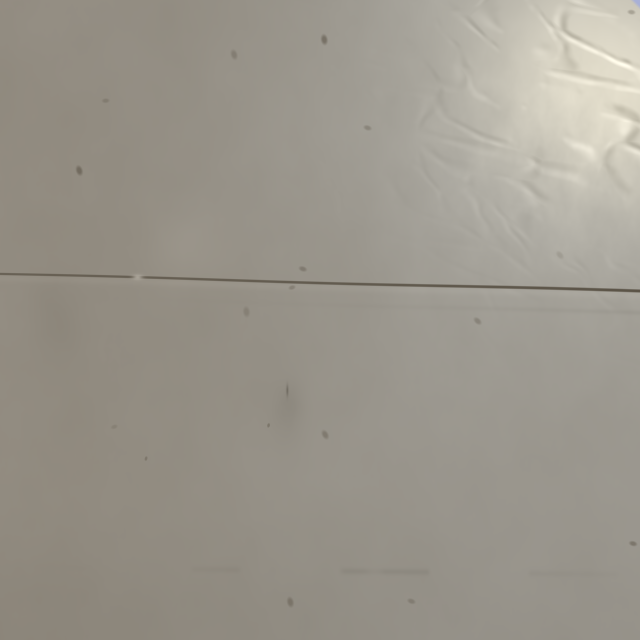
Reproduce this texture procedurally as a WebGL 1 fragment shader.

```glsl
precision highp float;
// Worn beige panels with a thin dark seam, faint stains, specks and a crinkled glare at the upper right.
uniform vec2 u_resolution;

vec2 hash2(vec2 p) {
  return fract(sin(vec2(dot(p, vec2(127.1, 311.7)), dot(p, vec2(269.5, 183.3)))) * 43758.545);
}

mat2 turn(float a) {
  return mat2(cos(a), sin(a), -sin(a), cos(a));
}

// Soft cloudy mottling from layered, bent sines, about -1 to 1
float mottle(vec2 p) {
  float sum = 0.0, amp = 0.5;
  for (int i = 0; i < 5; i++) {
    sum += amp * sin(p.x + 1.3 * sin(p.y + 0.7)) * cos(p.y * 0.8 + sin(p.x * 0.7));
    p = turn(0.9) * p * 1.75 + 2.3;
    amp *= 0.62;
  }
  return sum;
}

// Cellular height field: rounded dents that meet in creases
float creases(vec2 p) {
  p += 0.35 * vec2(sin(p.y * 2.3), sin(p.x * 1.9));
  vec2 cell = floor(p);
  float near = 8.0, second = 8.0;
  for (int j = -1; j <= 1; j++)
    for (int i = -1; i <= 1; i++) {
      vec2 c = cell + vec2(i, j);
      float d = length(p - c - hash2(c));
      second = min(second, max(near, d));
      near = min(near, d);
    }
  return smoothstep(0.0, 0.3, second - near);
}

// Sparse small oval specks of varied strength
float specks(vec2 p) {
  vec2 g = p * 7.0;
  float ink = 0.0;
  for (int j = -1; j <= 1; j++)
    for (int i = -1; i <= 1; i++) {
      vec2 c = floor(g) + vec2(i, j);
      vec2 shape = hash2(c + 37.0);
      vec2 d = turn(shape.x * 3.0 - 1.5) * (g - c - hash2(c));
      float r = 0.022 + 0.03 * shape.x;
      float dot1 = 1.0 - smoothstep(r * 0.4, r * 1.5, length(d * vec2(1.0, 1.6)));
      ink = max(ink, dot1 * step(0.7, shape.y) * mix(0.25, 1.0, fract(shape.y * 17.0)));
    }
  return ink;
}

// Soft oval blot around a centre
float blot(vec2 p, vec2 centre, vec2 size) {
  vec2 d = (p - centre) / size;
  return exp(-dot(d, d));
}

void main() {
  vec2 p = gl_FragCoord.xy / u_resolution;
  float cloud = mottle(p * 7.0);
  float fine = mottle(p * vec2(48.0, 30.0) + 4.0);

  // Panel tone: warm and darker at the left, cooler toward the right
  vec3 color = mix(vec3(0.567, 0.542, 0.498), vec3(0.598, 0.582, 0.548), smoothstep(0.0, 0.75, p.x));
  color += cloud * vec3(0.011, 0.012, 0.014) + fine * 0.003;
  color += 0.025 * blot(p, vec2(0.29, 0.61), vec2(0.07, 0.06));
  color -= 0.022 * smoothstep(0.25, 0.0, p.y) * (1.0 - 0.5 * p.x);

  // Wide cool sheen with a warm core
  vec2 g = turn(0.5) * (p - vec2(0.95, 0.87)) + 0.018 * vec2(cloud, fine);
  float d2 = dot(g, g * vec2(1.0, 1.15));
  float sheen = exp(-d2 * 6.5);
  float core = exp(-d2 * 26.0);
  color += sheen * vec3(0.095, 0.105, 0.11) + core * vec3(0.2, 0.185, 0.145);

  // Embossed creases running down to the right, visible in the glare
  vec2 q = turn(0.65) * p * vec2(9.0, 19.0) + 0.5 * cloud;
  float relief = creases(q) - creases(q + vec2(0.06, 0.14));
  float patchy = smoothstep(-0.25, 0.45, mottle(p * 19.0 + 8.0));
  color += relief * patchy * (0.13 * core + 0.035 * sheen * sheen);
  color += fine * 0.018 * core;

  // Smudges and a broken scuff line
  color -= 0.035 * blot(p, vec2(0.45, 0.36), vec2(0.022, 0.045)) * (0.8 + 0.5 * fine);
  color -= 0.12 * blot(p, vec2(0.449, 0.39), vec2(0.0018, 0.009));
  color -= 0.018 * blot(p, vec2(0.09, 0.5), vec2(0.04, 0.07));
  float scuff = smoothstep(0.0, 0.5, sin(p.x * 23.0) + 0.6 * sin(p.x * 61.0));
  color -= 0.03 * scuff * blot(p, vec2(0.6, 0.108 - 0.012 * (p.x - 0.5)), vec2(0.3, 0.005));
  color = mix(color, vec3(0.36, 0.33, 0.28), 0.65 * specks(p));

  // Seam, thin and pale at the left, darker at the right
  float s = p.y - (0.572 - 0.027 * p.x + 0.0008 * sin(p.x * 9.0));
  float width = mix(0.0013, 0.0021, p.x);
  float seam = 1.0 - smoothstep(width * 0.4, width + 0.0016, abs(s));
  color += 0.018 * exp(-pow((s + 0.007) / 0.006, 2.0));
  color -= 0.025 * p.x * p.x * exp(-pow((s + 0.034) / 0.004, 2.0));
  float chip = blot(p, vec2(0.215, 0.567), vec2(0.008, 0.004));
  color = mix(color, vec3(0.34, 0.31, 0.26), seam * mix(0.7, 0.95, p.x) * (1.0 - 0.8 * chip));
  color += 0.12 * chip;

  // Bluish sliver in the far corner
  color = mix(color, vec3(0.66, 0.69, 0.84), smoothstep(1.983, 1.992, p.x + p.y));

  gl_FragColor = vec4(clamp(color, 0.0, 1.0), 1.0);
}
```
